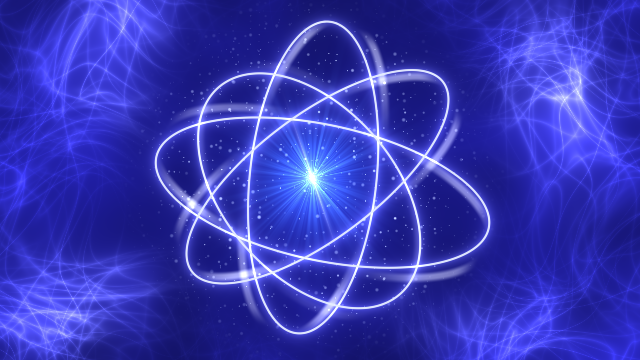
A Shadertoy shader for this background:

```glsl
// Glowing atom with four orbits, a bright starburst nucleus and blue plasma filaments.

float hash(vec2 p) {
    vec3 q = fract(p.xyx * vec3(0.1031, 0.1030, 0.0973));
    q += dot(q, q.yzx + 33.33);
    return fract((q.x + q.y) * q.z);
}

float noise(vec2 p) {
    vec2 i = floor(p), f = fract(p);
    f = f * f * (3.0 - 2.0 * f);
    return mix(mix(hash(i), hash(i + vec2(1, 0)), f.x),
               mix(hash(i + vec2(0, 1)), hash(i + vec2(1, 1)), f.x), f.y);
}

mat2 rotation(float a) {
    float c = cos(a), s = sin(a);
    return mat2(c, -s, s, c);
}

float blob(vec2 p, vec2 center, vec2 size) {
    vec2 d = (p - center) / size;
    return exp(-dot(d, d));
}

// Approximate signed distance to an axis-aligned ellipse
float ellipse(vec2 p, vec2 radii) {
    vec2 q = p / radii;
    float l = length(q);
    return l * (l - 1.0) / max(length(q / radii), 0.001);
}

// Thin curved threads: contours of stretched noise in many directions
float filaments(vec2 p) {
    float sum = 0.0;
    vec2 bend = vec2(noise(p * 4.0), noise(p * 4.0 + 31.0)) - 0.5;
    for (int i = 0; i < 14; i++) {
        float k = float(i);
        vec2 q = rotation(k * 2.4 + 0.4) * (p + bend * (0.12 + 0.012 * k));
        q = q * vec2(2.6, 8.0 + k * 0.8) + k * 17.3 + 40.0;
        float n = abs(noise(q) - 0.5);
        sum += (exp(-n * 55.0) + 0.22 * exp(-n * 9.0)) * noise(q * 0.7 + 9.0);
    }
    return sum;
}

// Round specks, one per grid cell
float specks(vec2 p, float cells, float density) {
    vec2 id = floor(p * cells);
    float h = hash(id + cells);
    vec2 offset = 0.25 + 0.5 * vec2(hash(id + 7.1), hash(id + 19.7));
    float d = length(fract(p * cells) - offset) / cells;
    float radius = mix(0.0015, 0.005, pow(hash(id + 3.3), 3.0));
    return step(h, density) * smoothstep(radius * 1.5, radius * 0.3, d) * (0.35 + 0.65 * hash(id + 11.0));
}

void mainImage(out vec4 fragColor, in vec2 fragCoord) {
    vec2 p = (fragCoord - 0.5 * iResolution.xy) / iResolution.y + vec2(0.889, 0.5);
    vec2 toCore = p - vec2(0.868, 0.505);
    float r = length(toCore);

    // Cloudy deep blue
    float cloud = 0.6 * noise(p * 3.5 + 5.0) + 0.4 * noise(p * 8.0);
    float outer = smoothstep(0.38, 0.72, length(toCore * vec2(0.85, 1.0)));
    vec3 color = mix(vec3(0.06, 0.06, 0.36), vec3(0.13, 0.12, 0.68), cloud);
    color = mix(color, vec3(0.11, 0.11, 0.60), 0.6 * exp(-r * r * 7.0));

    // Plasma, gathered in bright knots near the corners
    float knots = blob(p, vec2(0.27, 0.81), vec2(0.13, 0.17))
                + blob(p, vec2(0.38, 0.97), vec2(0.11, 0.10))
                + blob(p, vec2(1.52, 0.77), vec2(0.14, 0.20))
                + 0.8 * blob(p, vec2(1.62, 0.66), vec2(0.11, 0.14))
                + blob(p, vec2(0.22, 0.19), vec2(0.19, 0.11))
                + 0.8 * blob(p, vec2(0.13, 0.08), vec2(0.12, 0.10))
                + 0.8 * blob(p, vec2(1.40, 0.09), vec2(0.20, 0.09));
    float web = filaments(p);
    color += vec3(0.09, 0.09, 0.26) * web * outer * (0.2 + 0.7 * cloud);
    color += vec3(0.19, 0.20, 0.26) * web * knots * 0.8;
    color += vec3(0.05, 0.05, 0.16) * knots;

    // Nucleus: halo, rays and a slanted flare
    vec2 dir = toCore / max(r, 0.0001);
    float rays = noise(dir * 14.0 + 50.0) * noise(dir * 31.0 + 90.0);
    color += vec3(0.10, 0.20, 0.42) * exp(-r * r * 55.0);
    color += vec3(0.20, 0.42, 0.50) * exp(-r * 17.0) * (0.5 + 2.2 * rays);
    color += vec3(0.18, 0.30, 0.40) * rays * exp(-r * 9.0);
    color += vec3(0.75, 0.85, 0.65) * exp(-r * 62.0);
    vec2 flare = rotation(1.24) * toCore;
    flare = vec2(dot(toCore, vec2(0.325, -0.946)), dot(toCore, vec2(0.946, 0.325)));
    color += vec3(0.50, 0.48, 0.35) * exp(-abs(flare.y) * 230.0 - pow(flare.x * 7.5, 2.0));

    // Floating specks around the nucleus
    float dust = specks(p, 24.0, 0.45) + specks(p + 3.7, 37.0, 0.3) + 0.6 * specks(p + 8.2, 55.0, 0.25);
    color += vec3(0.55, 0.60, 0.45) * dust * (1.0 - smoothstep(0.28, 0.56, r));

    // Orbits: center and radii, then tilt
    vec4 orbits[4] = vec4[4](vec4(0.870, 0.507, 0.435, 0.176), vec4(0.896, 0.465, 0.472, 0.188),
                             vec4(0.859, 0.470, 0.382, 0.236), vec4(0.882, 0.509, 0.437, 0.171));
    float tilts[4] = float[4](1.466, -0.211, -0.848, 0.646);
    for (int i = 0; i < 4; i++) {
        vec2 q = rotation(tilts[i]) * (p - orbits[i].xy);
        float d = abs(ellipse(q, orbits[i].zw));
        color += vec3(0.22, 0.23, 0.38) * exp(-d * 75.0);
        color = mix(color, vec3(0.90, 0.93, 1.0), 0.95 * smoothstep(0.0046, 0.0012, d));

        // Soft motion trail, turned slightly clockwise
        vec2 t = rotation(-0.1) * q;
        float trail = abs(ellipse(t, orbits[i].zw * 1.03));
        float along = abs(t.x) / orbits[i].z;
        float fade = smoothstep(0.3, 0.75, along) * (1.0 - smoothstep(0.88, 1.0, along));
        fade *= i == 2 ? 0.15 : 0.35 + 0.65 * noise(t * 9.0 + 60.0);
        color += vec3(0.52, 0.53, 0.38) * fade * smoothstep(0.017, 0.003, trail);
    }
    fragColor = vec4(clamp(color, 0.0, 1.0), 1.0);
}
```
